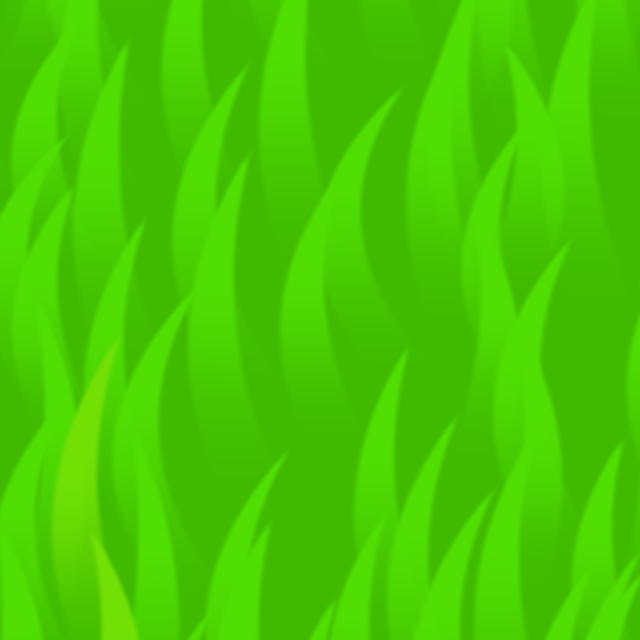
Write a WebGL 1 fragment shader that draws this pattern.

```glsl
precision highp float;
// Soft curved grass blades that fade into a flat green ground.

uniform vec2 u_resolution;

const vec3 GROUND = vec3(0.25, 0.73, 0.0);
const vec3 GREEN_BLADE = vec3(0.318, 0.875, 0.012);
const vec3 LIME_BLADE = vec3(0.45, 0.88, 0.02);

const int ROWS = 11;
const int COLUMNS = 8;
const vec2 CELL = vec2(0.195, 0.15);
const float LIME_CHANCE = 0.09;
const float EDGE_SOFTNESS = 0.0065;

float hash(vec2 cell, float seed) {
  return fract(sin(dot(cell, vec2(127.1, 311.7)) + seed * 74.7) * 43758.545);
}

// Opacity of a blade hanging down from its tip; positive lean points it right.
float bladeMask(vec2 p, vec2 tip, float len, float halfWidth, float lean) {
  float t = (tip.y - p.y) / len;
  if (t <= 0.0 || t >= 1.0) return 0.0;
  float spine = tip.x - lean * 4.0 * t * (1.0 - t);
  float breadth = halfWidth * t * (2.0 - t);
  float inside = breadth - abs(p.x - spine);
  float body = smoothstep(-EDGE_SOFTNESS, EDGE_SOFTNESS, inside);
  float tipFade = smoothstep(0.0, 0.07, t);
  float baseFade = 1.0 - smoothstep(0.3, 1.0, t);
  return body * tipFade * baseFade;
}

// Blends the blade that belongs to one grid cell over the colour below it.
vec3 paintBlade(vec3 below, vec2 p, vec2 cell) {
  float stagger = 0.5 * mod(cell.y, 2.0);
  vec2 jitter = vec2(hash(cell, 1.0), hash(cell, 2.0)) * 0.85;
  vec2 tip = (cell + jitter + vec2(stagger, 0.0)) * CELL;

  float len = mix(0.4, 0.56, hash(cell, 3.0));
  float halfWidth = mix(0.04, 0.05, hash(cell, 4.0));
  float bend = hash(cell, 5.0);
  float lean = mix(0.05, 0.11, bend * bend);
  if (hash(cell, 6.0) < 0.27) lean = -0.75 * lean;

  float lime = step(hash(cell, 7.0), LIME_CHANCE);
  vec3 color = mix(GREEN_BLADE, LIME_BLADE, lime);
  return mix(below, color, bladeMask(p, tip, len, halfWidth, lean));
}

void main() {
  vec2 p = gl_FragCoord.xy / u_resolution;
  vec3 color = GROUND;

  // Paint from the top row down so that lower blades lie in front.
  for (int row = 0; row < ROWS; row++) {
    for (int column = 0; column < COLUMNS; column++) {
      vec2 cell = vec2(float(column - 1), float(ROWS - 1 - row));
      color = paintBlade(color, p, cell);
    }
  }

  gl_FragColor = vec4(color, 1.0);
}
```
